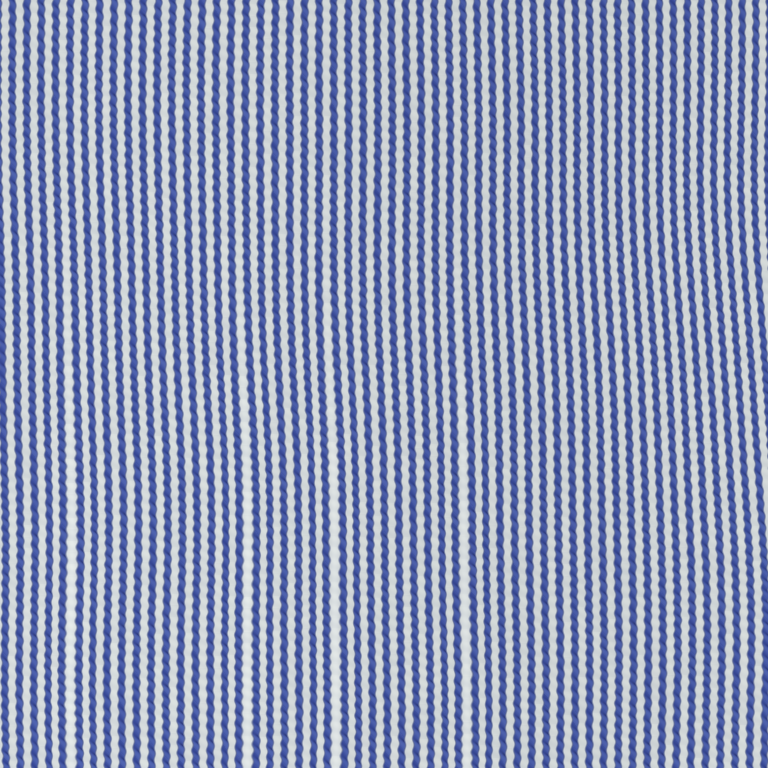
A WebGL 2 fragment shader for this texture:

```glsl
#version 300 es
precision highp float;
// Woven cloth of narrow blue cords on off-white ribs, running upright.
// A bent stripe coordinate sets the columns; sines twist each cord into
// stitches, and a hash per stitch cell varies the tone of the yarn.
uniform vec2 u_resolution;
out vec4 fragColor;

const float TAU = 6.2831853;
const float STRIPES = 52.6;   // cords across
const float STITCHES = 66.0;  // stitches up each cord
const vec4 GAPS = vec4(5.0, 17.0, 23.0, 32.0);  // ribs that spread open

const vec3 PALE = vec3(0.87, 0.89, 0.885);
const vec3 PALE_SHADE = vec3(0.77, 0.795, 0.82);
const vec3 BLUE_LIGHT = vec3(0.32, 0.40, 0.70);
const vec3 BLUE_DEEP = vec3(0.22, 0.29, 0.60);
const vec3 BLUE_EDGE = vec3(0.35, 0.40, 0.59);
const vec3 CREASE = vec3(0.15, 0.19, 0.43);

float hash(vec2 cell) {
    vec3 q = fract(cell.xyx * vec3(0.1031, 0.1030, 0.0973));
    q += dot(q, q.yzx + 33.33);
    return fract((q.x + q.y) * q.z);
}

// Sideways sag of the cloth, in stripe widths
float drape(vec2 uv) {
    float lean = 0.55 * smoothstep(0.25, 0.8, uv.y);
    float side = 1.2 * pow(uv.x, 4.0) * smoothstep(0.1, 0.8, uv.y);
    float ripple = 0.07 * sin(7.0 * uv.y + 9.0 * uv.x)
                 + 0.04 * sin(17.0 * uv.y - 5.0 * uv.x);
    return 0.08 + lean + side + ripple;
}

// Widens the chosen ribs by slowing the stripe coordinate around them
float spreadRibs(float stripe, float amount) {
    float shift = 0.0;
    for (int i = 0; i < 4; i++) {
        float d = stripe - GAPS[i];
        shift += d * exp(-d * d * 1.3);
    }
    return stripe - amount * shift;
}

// Brightness of the open ribs, 0 to 1
float ribGlow(float stripe) {
    float glow = 0.0;
    for (int i = 0; i < 4; i++) {
        float d = (stripe - GAPS[i]) / 0.22;
        glow += exp(-d * d);
    }
    return glow;
}

// Blend from 0 inside to 1 outside, never sharper than one pixel
float softEdge(float d, float limit, float blur, float pixel) {
    float w = max(blur, 0.7 * pixel);
    return smoothstep(limit - w, limit + w, d);
}

// Off-white rib: rounded, with faint stitch dimples
vec3 ribColor(float across, float along, float column) {
    float row = along + hash(vec2(column, 7.0)) * 0.5;
    float dimple = 0.5 + 0.5 * sin(TAU * (row + 0.6 * across));
    float tone = hash(vec2(column, floor(row)) + 41.0);
    float shade = 0.28 * dimple + 0.22 * tone + 1.6 * across * across;
    return mix(PALE, PALE_SHADE, clamp(shade, 0.0, 1.0));
}

// Blue cord: slanted strands with dark creases between the stitches
vec3 cordColor(float across, float row, float column) {
    float strand = row + 1.1 * across;
    float tone = hash(vec2(column, floor(strand)));
    float wave = 0.5 + 0.5 * sin(TAU * strand);
    vec3 yarn = mix(BLUE_DEEP, BLUE_LIGHT, 0.75 * wave + 0.25 * tone);
    float crease = pow(0.5 - 0.5 * sin(TAU * strand + 0.5), 5.0);
    float side = smoothstep(-0.1, 0.18, across);
    return mix(yarn, CREASE, crease * (0.2 + 0.45 * side) * (0.6 + 0.6 * tone));
}

void main() {
    vec2 uv = gl_FragCoord.xy / u_resolution;
    float pixel = STRIPES / u_resolution.x;

    // Stripe coordinate: ribs sit on integers, cords halfway between
    float openness = 0.28 * (1.0 - smoothstep(0.3, 0.8, uv.y));
    float stripe = spreadRibs(uv.x * STRIPES + drape(uv), openness);
    float along = uv.y * STITCHES;

    // Cord outline sways and swells once per stitch
    float column = floor(stripe);
    float row = along + 0.6 * hash(vec2(column, 3.0)) + 0.25 * sin(along * 0.31 + column);
    float sway = 0.04 * sin(TAU * row) + 0.012 * sin(TAU * row * 0.37 + column);
    float across = stripe - column - 0.5 - sway;
    float swell = 0.022 * sin(TAU * row + 1.8);
    float d = abs(across) - swell;

    // Rib, then cord with its dull fuzzy border
    float ribColumn = floor(stripe + 0.5);
    vec3 rib = ribColor(stripe - ribColumn, along, ribColumn);
    rib += 0.04 * ribGlow(stripe) * openness / 0.28;
    vec3 cord = cordColor(across, row, column);
    cord = mix(cord, BLUE_EDGE, softEdge(d, 0.17, 0.05, pixel));
    vec3 color = mix(cord, rib, softEdge(d, 0.245, 0.075, pixel));

    // Broad soft light over the cloth
    float light = 0.985 + 0.015 * sin(5.0 * uv.x + 1.0) - 0.02 * uv.y;
    fragColor = vec4(color * light, 1.0);
}
```
